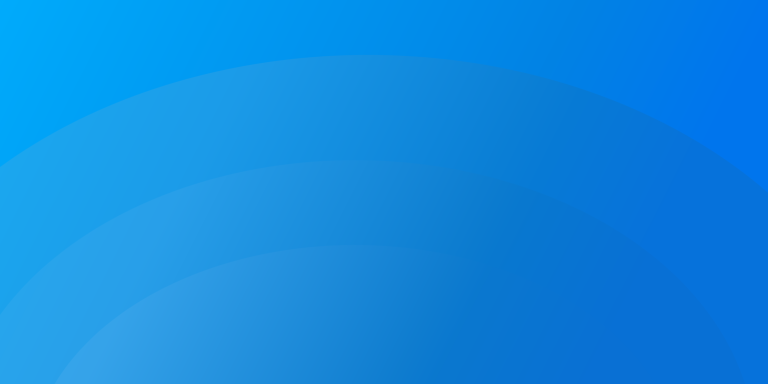
Reproduce this background procedurally as a Shadertoy shader.

```glsl
// Diagonal blue gradient crossed by three nested translucent elliptical hills.

const vec3 SKY_LIGHT = vec3(0.0, 0.67, 0.985);
const vec3 SKY_MIDDLE = vec3(0.005, 0.51, 0.895);
const vec3 SKY_DEEP = vec3(0.0, 0.46, 0.93);

// Blue backdrop with a softer tone before the deep corner
vec3 skyColor(float diagonal) {
    vec3 color = mix(SKY_LIGHT, SKY_MIDDLE, clamp(diagonal / 1.35, 0.0, 1.0));
    return mix(color, SKY_DEEP, clamp((diagonal - 1.35) / 0.45, 0.0, 1.0));
}

// Approximate signed distance to an ellipse, negative inside
float ellipseDistance(vec2 p, vec2 center, vec2 radii) {
    vec2 q = (p - center) / radii;
    float k = length(q);
    return k * (k - 1.0) / max(length(q / radii), 1e-4);
}

// Antialiased coverage of an ellipse
float ellipseMask(vec2 p, vec2 center, vec2 radii, float pixel) {
    float d = ellipseDistance(p, center, radii);
    return 1.0 - smoothstep(-0.75 * pixel, 0.75 * pixel, d);
}

// Lay a translucent veil, light to dark along the diagonal, over a colour
vec3 addVeil(vec3 below, vec3 light, vec3 dark, float shade, float opacity) {
    return mix(below, mix(light, dark, shade), opacity);
}

void mainImage(out vec4 fragColor, in vec2 fragCoord) {
    // Canvas spans two units across and one unit up
    vec2 p = fragCoord / iResolution.xy * vec2(2.0, 1.0);
    float pixel = 1.0 / iResolution.y;

    // Shared diagonal axis, starting at the upper left corner
    float diagonal = dot(vec2(p.x, 1.0 - p.y), vec2(0.89, 0.45));
    float shade = clamp((diagonal - 0.65) / 0.8, 0.0, 1.0);
    vec3 color = skyColor(diagonal);

    // Outer hill: the strongest veil
    float outer = ellipseMask(p, vec2(0.958, -0.185), vec2(1.380, 1.042), pixel);
    color = addVeil(color, vec3(0.75, 0.70, 0.72), vec3(0.18, 0.36, 0.42), shade, 0.14 * outer);

    // Middle hill: a fainter, bluer veil
    float middle = ellipseMask(p, vec2(0.924, -0.167), vec2(1.042, 0.750), pixel);
    color = addVeil(color, vec3(0.80, 0.80, 0.92), vec3(0.10, 0.35, 0.50), shade, 0.07 * middle);

    // Inner hill: its right side melts into the middle one
    float inner = ellipseMask(p, vec2(0.924, -0.224), vec2(0.846, 0.586), pixel);
    color = addVeil(color, vec3(0.90, 0.85, 0.95), vec3(0.10, 0.45, 0.78), shade, 0.07 * inner);

    fragColor = vec4(color, 1.0);
}
```
